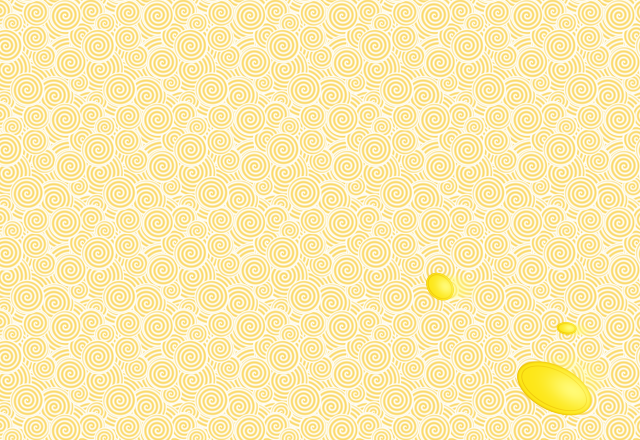
Give the GLSL for this pattern, as a Shadertoy shader.

```glsl
const float TAU = 6.2831853;
const vec2 CANVAS = vec2(768.0, 528.0);
const vec2 TILE = vec2(110.8, 124.4);
const vec2 TILE_ORIGIN = vec2(256.0, 176.0);
const float BACK_GROWTH = 14.0;

const vec3 PAPER = vec3(0.995, 0.993, 0.975);
const vec3 GOLD = vec3(0.985, 0.85, 0.41);
const vec3 YELLOW = vec3(0.99, 0.90, 0.08);
const vec3 SHINE = vec3(1.0, 0.98, 0.46);
const vec3 RIM = vec3(0.93, 0.76, 0.04);

// Spiral discs of one tile, bottom to top: centre and radius
const vec3 DISCS[14] = vec3[14](
    vec3(85.5, 31.5, 29.0), vec3(31.0, 63.5, 24.0),
    vec3(82.0, 70.0, 13.5), vec3(19.0, 16.8, 16.0),
    vec3(8.0, 118.0, 17.0), vec3(65.0, 115.0, 17.5),
    vec3(9.2, 88.0, 17.0), vec3(60.0, 48.0, 13.0),
    vec3(75.5, 86.5, 17.0), vec3(91.5, 101.0, 13.0),
    vec3(44.0, 91.5, 19.8), vec3(50.0, 23.6, 19.8),
    vec3(83.5, 128.0, 20.8), vec3(109.0, 56.0, 20.8));

float coverage(float dist, float blur) {
    return 1.0 - smoothstep(-blur, blur, dist);
}

mat2 rotation(float angle) {
    float c = cos(angle), s = sin(angle);
    return mat2(c, -s, s, c);
}

// Shortest offset to any repeat of a centre
vec2 wrapOffset(vec2 offset, vec2 period) {
    return offset - period * floor(offset / period + 0.5);
}

float spiralInk(vec2 q, float pitch, float blur) {
    float turn = length(q) / pitch + atan(q.y, q.x) / TAU;
    float lineDist = abs(fract(turn) - 0.5) * pitch;
    return coverage(lineDist - 0.27 * pitch, blur);
}

// Lays all discs, grown by a margin, over the ink below
float addDiscs(float ink, vec2 p, float growth, float blur) {
    for (int i = 0; i < 14; i++) {
        vec3 disc = DISCS[i];
        vec2 q = wrapOffset(p - disc.xy, TILE);
        float edge = length(q) - disc.z - growth;
        float pitch = clamp(2.4 + 0.13 * disc.z, 4.1, 4.9);
        float layer = spiralInk(q, pitch, blur) * coverage(edge + 1.5, blur);
        ink = mix(ink, layer, coverage(edge, blur * 0.7));
    }
    return ink;
}

float ellipseDist(vec2 q, vec2 radii) {
    float k = length(q / radii);
    return k * (k - 1.0) / max(length(q / (radii * radii)), 1e-4);
}

// Fading echoes that follow a flying coin
vec3 addTrail(vec3 color, vec2 p, vec2 center, vec2 radii, float angle, vec2 drift, float strength) {
    for (int i = 5; i > 0; i--) {
        float t = float(i) / 5.0;
        vec2 q = rotation(angle) * (p - center - drift * t);
        float echo = coverage(ellipseDist(q, radii * (1.0 - 0.3 * t)), 2.5);
        color = mix(color, SHINE, echo * strength * (1.15 - t));
    }
    return color;
}

// Domed coin face with a dark rim and a soft highlight
vec3 addCoin(vec3 color, vec2 p, vec2 center, vec2 radii, float angle, float rimWidth, vec2 shineAt, float blur) {
    vec2 q = rotation(angle) * (p - center);
    vec2 toShine = q / radii - shineAt;
    float d = ellipseDist(q, radii);
    vec3 face = mix(YELLOW, SHINE, exp(-2.2 * dot(toShine, toShine)));
    float shade = clamp(0.7 - 0.3 * q.x / radii.x + 0.25 * q.y / radii.y, 0.0, 1.0);
    face = mix(face, RIM, smoothstep(-rimWidth, 0.0, d) * shade);
    float groove = coverage(abs(d + rimWidth * 1.8) - 0.6, blur);
    face = mix(face, RIM, groove * shade * 0.8);
    return mix(color, face, coverage(d, blur));
}

void mainImage(out vec4 fragColor, in vec2 fragCoord) {
    vec2 uv = fragCoord / iResolution.xy;
    vec2 p = vec2(uv.x, 1.0 - uv.y) * CANVAS;
    float blur = max(0.75, 0.55 * CANVAS.x / iResolution.x);
    float inkBlur = max(1.25, blur);

    // Spiral paper: wide arcs behind, whole discs in front
    vec2 tileP = p - TILE_ORIGIN;
    float ink = addDiscs(0.0, tileP, BACK_GROWTH, inkBlur);
    ink = addDiscs(ink, tileP, 0.0, inkBlur);
    vec3 color = mix(PAPER, GOLD, ink);

    // Coin trails
    color = addTrail(color, p, vec2(528.0, 344.0), vec2(18.0, 14.5), 0.8, vec2(38.0, 1.0), 0.32);
    color = addTrail(color, p, vec2(680.0, 394.0), vec2(12.0, 7.5), 0.1, vec2(26.0, 4.0), 0.35);
    color = addTrail(color, p, vec2(672.0, 460.0), vec2(42.0, 24.0), 0.45, vec2(36.0, -20.0), 0.14);

    // Coins
    color = addCoin(color, p, vec2(528.0, 344.0), vec2(18.5, 14.5), 0.8, 1.3, vec2(0.25, -0.35), blur);
    color = addCoin(color, p, vec2(680.0, 394.0), vec2(12.0, 7.5), 0.1, 1.0, vec2(0.3, -0.1), blur);
    color = addCoin(color, p, vec2(665.0, 466.0), vec2(48.0, 27.0), 0.47, 3.2, vec2(0.45, -0.3), blur);

    fragColor = vec4(color, 1.0);
}
```
